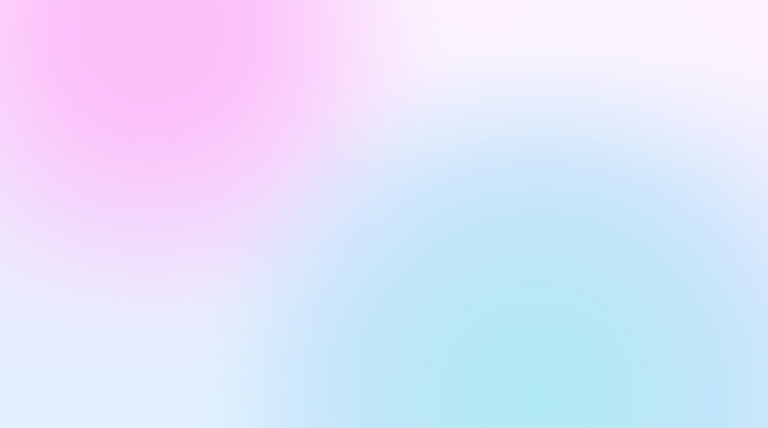
Reproduce this background procedurally as a Shadertoy shader.

```glsl
const float ASPECT = 1.79;  // width of the layout, in canvas heights

// Backdrop colours, from bottom to top
const vec3 ICE = vec3(0.89, 0.945, 1.0);
const vec3 LAVENDER = vec3(0.925, 0.92, 0.995);
const vec3 PEARL = vec3(0.982, 0.957, 1.0);
const float LAVENDER_HEIGHT = 0.42;

// Glow colours
const vec3 BLUSH = vec3(1.0, 0.948, 0.995);
const vec3 PINK = vec3(0.988, 0.752, 0.978);
const vec3 SKY = vec3(0.76, 0.897, 0.98);
const vec3 AQUA = vec3(0.70, 0.918, 0.952);

// Glow centres, and their (inner, outer) radii
const vec2 BLUSH_CENTRE = vec2(1.79, 1.03);
const vec2 BLUSH_RADII = vec2(0.0, 0.28);
const vec2 CREST_CENTRE = vec2(1.12, 1.03);
const vec2 CREST_RADII = vec2(0.0, 0.18);
const vec2 PINK_CENTRE = vec2(0.35, 0.93);
const vec2 PINK_RADII = vec2(0.12, 0.75);
const vec2 SKY_CENTRE = vec2(1.26, 0.07);
const vec2 SKY_RADII = vec2(0.36, 0.87);
const vec2 AQUA_CENTRE = vec2(1.25, 0.07);
const vec2 AQUA_RADII = vec2(0.05, 0.48);

// Three-stop vertical gradient
vec3 backdrop(float height) {
    vec3 lower = mix(ICE, LAVENDER, smoothstep(0.0, LAVENDER_HEIGHT, height));
    return mix(lower, PEARL, smoothstep(LAVENDER_HEIGHT, 1.0, height));
}

// Soft disc: 1 inside the inner radius, 0 beyond the outer one
float glow(vec2 p, vec2 centre, vec2 radii) {
    return 1.0 - smoothstep(radii.x, radii.y, distance(p, centre));
}

void mainImage(out vec4 fragColor, in vec2 fragCoord) {
    vec2 p = fragCoord / iResolution.xy * vec2(ASPECT, 1.0);

    vec3 color = backdrop(p.y);

    // Faint warmth along the top edge
    color = mix(color, BLUSH, glow(p, BLUSH_CENTRE, BLUSH_RADII));
    color = mix(color, BLUSH, glow(p, CREST_CENTRE, CREST_RADII));

    // Large colour pools
    color = mix(color, PINK, glow(p, PINK_CENTRE, PINK_RADII));
    color = mix(color, SKY, glow(p, SKY_CENTRE, SKY_RADII));
    color = mix(color, AQUA, glow(p, AQUA_CENTRE, AQUA_RADII));

    fragColor = vec4(color, 1.0);
}
```
